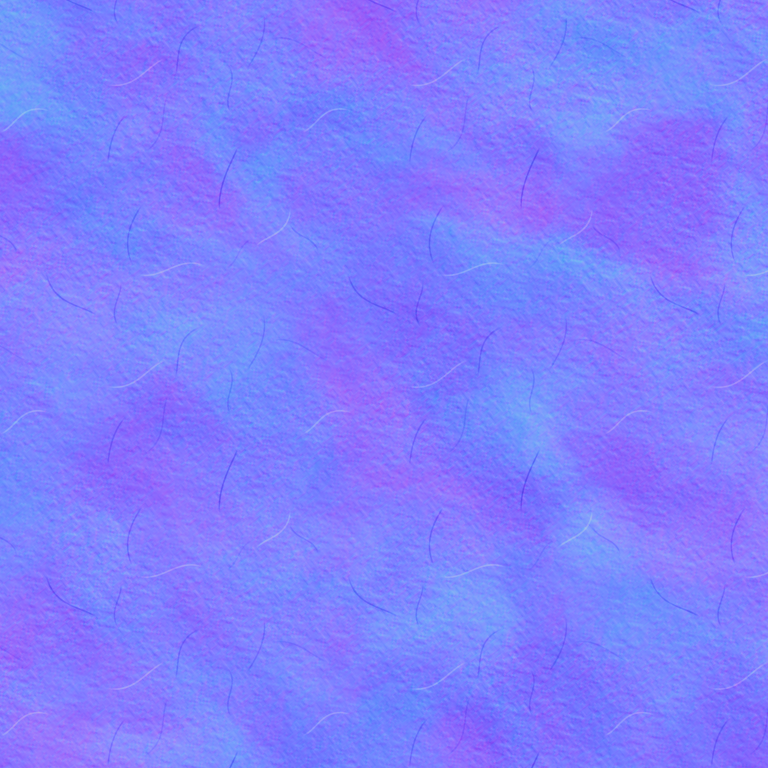
This texture map is drawn by a WebGL 1 fragment shader. Its source:

```glsl
precision highp float;
uniform vec2 u_resolution;

float hash(vec2 p) {
  vec3 q = fract(vec3(p.xyx) * 0.1031);
  q += dot(q, q.yzx + 33.33);
  return fract((q.x + q.y) * q.z);
}

float noise(vec2 p) {
  vec2 i = floor(p), f = fract(p);
  f = f * f * f * (f * (f * 6.0 - 15.0) + 10.0);
  return mix(mix(hash(i), hash(i + vec2(1.0, 0.0)), f.x),
             mix(hash(i + vec2(0.0, 1.0)), hash(i + vec2(1.0)), f.x), f.y);
}

mat2 rotation(float a) {
  return mat2(cos(a), sin(a), -sin(a), cos(a));
}

// Signed cloud noise, centred on zero
float clouds(vec2 p) {
  float sum = 0.0, amplitude = 0.5;
  for (int i = 0; i < 5; i++) {
    sum += amplitude * (noise(p) - 0.5);
    p = rotation(0.65) * p * 2.03 + 17.3;
    amplitude *= 0.54;
  }
  return sum;
}

// Fine paper tooth, slightly wider than tall
float grainHeight(vec2 p) {
  vec2 q = rotation(0.2) * p;
  return noise(q * vec2(118.0, 165.0))
       + 0.5 * noise(rotation(0.9) * p * 310.0 + 31.0)
       + 0.6 * noise(rotation(-0.5) * p * 70.0 + 57.0);
}

vec2 grainSlope(vec2 p) {
  float e = 0.0014, h = grainHeight(p);
  return vec2(h - grainHeight(p + vec2(e, 0.0)), h - grainHeight(p + vec2(0.0, e)));
}

// Thin bent fibres, jittered on a 4 by 4 grid inside a repeating tile
vec2 fibreSlope(vec2 p) {
  const float tile = 0.393;
  float pixel = 1.0 / min(u_resolution.x, u_resolution.y);
  vec2 slope = vec2(0.0);
  for (int i = 0; i < 16; i++) {
    float k = float(i);
    vec2 cell = vec2(mod(k, 4.0), floor(k / 4.0));
    vec2 jitter = vec2(hash(vec2(k, 5.0)), hash(vec2(k, 9.0)));
    vec2 d = mod(p - (cell + jitter) * tile / 4.0 + tile * 0.5, tile) - tile * 0.5;

    // Every fifth one is pale and flat, every fourth one falls, the rest rise
    bool pale = mod(k, 5.0) < 0.5;
    float angle = mod(k, 4.0) < 0.5 ? -0.5 : mix(0.6, 1.4, hash(vec2(k, 15.0)));
    if (pale) angle = mix(0.2, 1.0, hash(vec2(k, 18.0)));
    d = rotation(-angle) * d;

    float halfLength = mix(0.026, 0.046, hash(vec2(k, 21.0)));
    float t = d.x / halfLength;
    float bend = 0.7 * (hash(vec2(k, 27.0)) - 0.5);
    float twist = 0.7 * (hash(vec2(k, 34.0)) - 0.5);
    float curve = halfLength * (bend * t * t + twist * t * t * t);
    float steepness = 2.0 * bend * t + 3.0 * twist * t * t;
    float dist = abs(d.y - curve) / sqrt(1.0 + steepness * steepness);

    float line = 1.0 - smoothstep(0.0, 0.0007 + pixel, dist);
    line *= 1.0 - smoothstep(0.7, 1.0, abs(t));
    float strength = pale ? 0.24 : mix(-0.32, -0.06, hash(vec2(k, 42.0)));
    slope += line * strength * vec2(0.9, 1.0);
  }
  return slope;
}

void main() {
  vec2 p = gl_FragCoord.xy / min(u_resolution.x, u_resolution.y);

  // Broad undulation, drawn out along a gently falling diagonal
  vec2 q = rotation(0.45) * p * vec2(6.8, 10.0);
  q += 1.3 * vec2(clouds(q * 0.6 + 5.0), clouds(q * 0.6 + 45.0));
  float sway = clouds(rotation(0.6) * q + 11.0);
  float lift = clouds(q + 73.0);
  vec2 slope = vec2(0.53 * sway - 0.08 * lift - 0.006, 0.68 * lift - 0.14 * sway + 0.014);

  // Tooth fades in and out over the sheet
  slope += grainSlope(p) * (0.32 + 0.2 * noise(p * 9.0 + 90.0));
  slope += fibreSlope(p);

  vec3 normal = normalize(vec3(slope, 1.0));
  gl_FragColor = vec4(0.5 + 0.5 * normal, 1.0);
}
```
